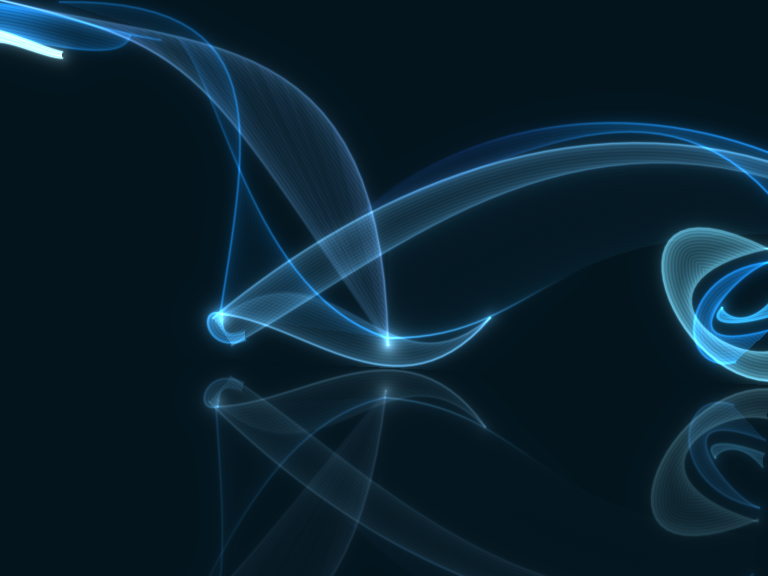
Write a WebGL 2 fragment shader that draws this background.

```glsl
#version 300 es
precision highp float;
// Translucent blue light ribbons sweeping over a dark, slightly tilted mirror floor.
uniform vec2 u_resolution;
out vec4 outColor;

float hash(float n) { return fract(sin(n * 127.1) * 43758.5453); }

float noise(float x) {
  float f = fract(x);
  return mix(hash(floor(x)), hash(floor(x) + 1.0), f * f * (3.0 - 2.0 * f));
}

// Cubic passing through the four columns of m at t = 0, 1/3, 2/3, 1
vec2 curve(mat4x2 m, float t) {
  float u = 3.0 * t, a = u - 1.0, b = u - 2.0, c = u - 3.0;
  return m * vec4(-a * b * c / 6.0, u * b * c / 2.0, -u * a * c / 2.0, u * a * b / 6.0);
}

// Flips the side when a ray to the right crosses segment v-w
void cross_edge(vec2 p, vec2 v, vec2 w, inout float side) {
  if ((v.y > p.y) != (w.y > p.y) && p.x < v.x + (p.y - v.y) / (w.y - v.y) * (w.x - v.x)) side = -side;
}

// Distance to a curve and the parameter of its nearest point
vec2 trace(vec2 p, mat4x2 m, inout float side) {
  vec2 best = vec2(1e3, 0.0), v = m[0];
  for (int i = 1; i <= 28; i++) {
    vec2 w = curve(m, float(i) / 28.0), e = w - v;
    float h = clamp(dot(p - v, e) / max(dot(e, e), 1e-6), 0.0, 1.0);
    float d = length(p - v - e * h);
    if (d < best.x) best = vec2(d, (float(i) - 1.0 + h) / 28.0);
    cross_edge(p, v, w, side);
    v = w;
  }
  return best;
}

float glowLine(float d) {
  float width = max(0.012, 0.8 * 5.76 / u_resolution.y);
  return 0.75 * exp(-d * d / (width * width)) + 0.25 * exp(-d * 18.0);
}

// Sheet between two curves; glow holds start and end strength of each edge
vec3 ribbon(vec2 p, mat4x2 a, mat4x2 b, vec4 glow, vec3 tint, float fill) {
  float side = 1.0;
  vec2 ea = trace(p, a, side), eb = trace(p, b, side);
  cross_edge(p, a[0], b[0], side);
  cross_edge(p, a[3], b[3], side);
  float d = min(ea.x, eb.x);
  float threads = 0.9 + 0.1 * sin(ea.x * 190.0);
  float sheet = side < 0.0 ? fill * threads * (0.55 + 0.8 * exp(-d * 7.0)) * smoothstep(0.0, 0.02, d) : 0.0;
  float edges = mix(glow.x, glow.y, ea.y) * glowLine(ea.x) + mix(glow.z, glow.w, eb.y) * glowLine(eb.x);
  return tint * (sheet + edges);
}

void main() {
  // Canvas is 5.76 units tall, y pointing down
  vec2 p = gl_FragCoord.xy / u_resolution.y * 5.76;
  p.y = 5.76 - p.y;

  // Fold the floor upward across the tilted mirror line
  vec2 normal = normalize(vec2(-0.045, 1.0));
  float depth = dot(p - vec2(3.9, 3.68), normal);
  if (depth > 0.0) p -= 2.0 * depth * normal;

  vec3 pale = vec3(0.38, 0.66, 0.85), blue = vec3(0.08, 0.47, 0.82), navy = vec3(0.10, 0.25, 0.62);
  vec3 light = vec3(0.0);

  // Falling sheet with rays gathering at its foot
  vec2 foot = p - vec2(3.88, 3.45);
  float rays = noise(atan(foot.x, -foot.y) * 45.0) * 0.6 + noise(atan(foot.x, -foot.y) * 130.0) * 0.4;
  light += ribbon(p, mat4x2(0.0, 0.0, 1.5, 0.5, 2.5, 1.45, 3.88, 3.45),
    mat4x2(0.0, 0.0, 1.9, 0.4, 3.3, 1.22, 3.88, 3.45),
    vec4(0.9, 0.15, 0.35, 0.65), mix(pale, vec3(0.42, 0.5, 0.85), rays * 0.6), 0.13 + 0.13 * rays);
  light += ribbon(p, mat4x2(0.6, 0.02, 2.05, 0.4, 2.4, 1.5, 2.2, 3.15),
    mat4x2(1.8, 0.4, 2.25, 1.35, 2.85, 2.55, 3.87, 3.38),
    vec4(0.45, 0.7, 0.15, 0.9), blue, 0.085);

  // Long arch and the darker one behind it
  light += ribbon(p, mat4x2(2.13, 3.18, 3.7, 2.13, 5.6, 1.49, 7.7, 1.62),
    mat4x2(2.32, 3.45, 3.85, 2.52, 5.6, 1.75, 7.7, 1.78),
    vec4(0.65, 0.75, 0.5, 0.45), pale, 0.22);
  light += ribbon(p, mat4x2(3.6, 2.12, 4.8, 1.45, 6.2, 1.23, 7.7, 1.53),
    mat4x2(3.6, 2.14, 5.0, 1.6, 6.4, 1.32, 7.7, 1.95),
    vec4(0.0, 0.95, 0.0, 0.9), mix(navy, blue, smoothstep(4.5, 6.2, p.x)), 0.14);

  // Wide faint sail, then the cradle under it
  light += ribbon(p, mat4x2(3.88, 2.48, 5.0, 1.94, 6.2, 1.64, 7.7, 1.78),
    mat4x2(3.88, 3.38, 5.0, 3.12, 6.0, 2.62, 7.7, 2.35),
    vec4(0.0, 0.0, 1.0 - smoothstep(4.6, 6.0, p.x), 0.0), vec3(0.2, 0.55, 0.8), 0.055);
  light += ribbon(p, mat4x2(2.22, 3.14, 3.1, 3.43, 4.0, 3.66, 4.9, 3.18),
    mat4x2(2.22, 3.14, 3.19, 2.99, 4.0, 3.38, 4.9, 3.18),
    vec4(0.7, 0.9, 0.0, 0.5), pale, 0.17);

  // Knot at the left end of the arch
  light += ribbon(p, mat4x2(2.22, 3.14, 2.08, 3.2, 2.16, 3.38, 2.45, 3.4),
    mat4x2(2.22, 3.14, 2.24, 3.3, 2.32, 3.34, 2.45, 3.3),
    vec4(1.0, 0.6, 0.9, 0.1), vec3(0.2, 0.6, 0.9), 0.3);

  // Entry of the ribbon and its white tip
  light += ribbon(p, mat4x2(-0.05, 0.03, 0.5, 0.14, 1.0, 0.27, 1.6, 0.4),
    mat4x2(-0.05, 0.36, 0.45, 0.44, 1.0, 0.5, 1.3, 0.36),
    vec4(0.9, 0.4, 0.8, 0.4), blue, mix(0.75, 0.2, smoothstep(0.0, 0.8, p.x)));
  light += ribbon(p, mat4x2(-0.05, 0.3, 0.15, 0.36, 0.4, 0.45, 0.62, 0.52),
    mat4x2(-0.05, 0.42, 0.15, 0.45, 0.4, 0.53, 0.62, 0.58),
    vec4(0.9), vec3(0.75, 0.95, 1.0), 0.8);

  // Curl at the right border
  light += ribbon(p, mat4x2(7.7, 3.81, 6.83, 3.25, 6.68, 2.43, 7.7, 2.5),
    mat4x2(7.7, 3.52, 7.12, 3.35, 6.93, 2.9, 7.7, 2.48),
    vec4(1.0, 0.6, 0.8, 0.6), vec3(0.45, 0.78, 0.88), 0.42);
  light += ribbon(p, mat4x2(7.35, 3.62, 6.97, 3.45, 7.05, 2.96, 7.7, 2.62),
    mat4x2(7.7, 3.3, 7.12, 3.28, 7.3, 2.9, 7.7, 2.62),
    vec4(0.9), blue, 0.35);
  light += ribbon(p, mat4x2(7.22, 3.08, 7.2, 3.2, 7.4, 3.22, 7.7, 3.16),
    mat4x2(7.22, 3.08, 7.28, 3.15, 7.45, 3.18, 7.7, 3.03),
    vec4(0.9), vec3(0.2, 0.65, 0.9), 0.5);

  // Hot spots where the sheets pinch together
  light += vec3(0.6, 0.85, 0.95) * (0.7 * exp(-length(foot) * 11.0) + 0.5 * exp(-length(p - vec2(2.22, 3.2)) * 16.0));

  // Muted reflection over the dark backdrop
  if (depth > 0.0) light = mix(light, vec3(dot(light, vec3(0.33))), 0.3) * mix(0.38, 0.26, depth / 2.0);
  outColor = vec4(min(vec3(0.012, 0.08, 0.115) + light, 1.0), 1.0);
}
```
